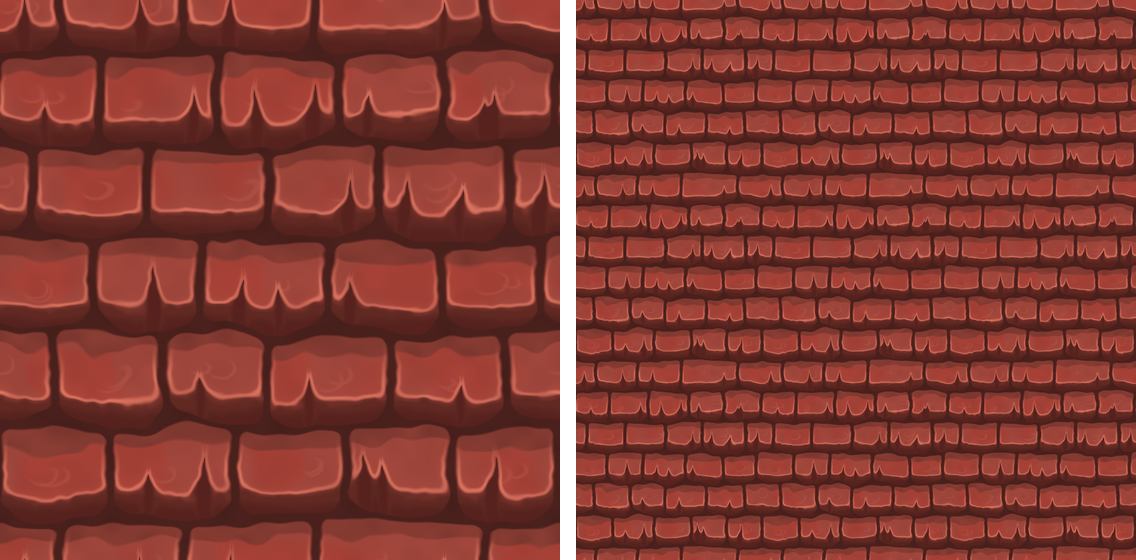
Left: one tile. Right: repeated 3 by 3.
Reproduce this texture procedurally as a Shadertoy shader.

```glsl
const float ROWS = 6.0;
const float ROW_SHIFT = 0.4375;
const float PHASE[6] = float[6](-0.02, 0.46, 0.86, 0.42, 0.97, 0.37);
const float JOINT_JITTER = 0.26;
const float JOINT_HALF = 0.042;
const float BEVEL_TOP = 0.27;
const float RIM = 0.03;
const float CRACK_CHANCE = 0.5;
const float CRACK_WIDTH = 0.05;
const float DENT_CHANCE = 0.6;

const vec3 MORTAR = vec3(0.285, 0.125, 0.11);
const vec3 BEVEL_DARK = vec3(0.34, 0.135, 0.115);
const vec3 BEVEL = vec3(0.38, 0.16, 0.135);
const vec3 BEVEL_LIGHT = vec3(0.47, 0.20, 0.17);
const vec3 TOP_BAND = vec3(0.51, 0.225, 0.19);
const vec3 FACE = vec3(0.62, 0.27, 0.23);
const vec3 FACE_WARM = vec3(0.64, 0.25, 0.21);
const vec3 FACE_LIGHT = vec3(0.72, 0.34, 0.29);
const vec3 HIGHLIGHT = vec3(0.86, 0.46, 0.38);

float hash(vec2 p) {
    return fract(sin(dot(p, vec2(127.1, 311.7))) * 43758.545);
}

// Value noise over the canvas; whole-number scales wrap at its edges
float noise(vec2 p, float scale) {
    p *= scale;
    float period = ROWS * scale;
    vec2 i = floor(p), f = fract(p);
    f = f * f * (3.0 - 2.0 * f);
    vec2 a = mod(i, period), b = mod(i + 1.0, period);
    a += scale * 17.0;
    b += scale * 17.0;
    return mix(mix(hash(a), hash(vec2(b.x, a.y)), f.x),
               mix(hash(vec2(a.x, b.y)), hash(b), f.x), f.y);
}

float jointX(float k, float row, float count) {
    float jitter = hash(vec2(mod(k, count), row) + 3.7) - 0.5;
    return (k + PHASE[int(row)] + JOINT_JITTER * jitter) * ROWS / count;
}

float roundBox(vec2 p, vec2 size, float radius) {
    vec2 q = abs(p) - size + radius;
    return length(max(q, 0.0)) + min(max(q.x, q.y), 0.0) - radius;
}

float smoothMin(float a, float b, float k) {
    float h = max(k - abs(a - b), 0.0) / k;
    return min(a, b) - h * h * k * 0.25;
}

void mainImage(out vec4 fragColor, in vec2 fragCoord) {
    vec2 pos = fragCoord / iResolution.xy * ROWS;
    float pixel = ROWS / iResolution.y;
    float broad = noise(pos, 2.0), medium = noise(pos, 5.0), fine = noise(pos, 11.0);

    // Uneven courses and the tile within its row
    float x = pos.x + 0.07 * (noise(pos, 3.0) - 0.5) + 0.02 * (fine - 0.5);
    float y = pos.y - ROW_SHIFT + 0.15 * (broad - 0.5) + 0.05 * (medium - 0.5);
    float row = mod(floor(y), ROWS);
    y = fract(y);
    float count = row > 4.5 ? 4.0 : 5.0;
    float k = floor(x * count / ROWS - PHASE[int(row)]);
    if (x < jointX(k, row, count)) k -= 1.0;
    else if (x >= jointX(k + 1.0, row, count)) k += 1.0;
    float left = jointX(k, row, count), right = jointX(k + 1.0, row, count);
    vec2 id = vec2(mod(k, count), row);

    // Rounded outline with a sagging lower edge
    float halfWidth = 0.5 * (right - left) - JOINT_HALF;
    float top = 0.98 - 0.06 * hash(id + 1.3);
    vec2 size = vec2(halfWidth, 0.5 * (top - 0.02));
    vec2 p = vec2(x - 0.5 * (left + right), y - 0.5 * (top + 0.02));
    float u = p.x / halfWidth;
    p.y -= 0.06 * u * u * (1.0 - smoothstep(0.0, 0.5, y));
    float outline = roundBox(p, size, p.y < 0.0 ? 0.2 : 0.1);

    // Bevel edge, raised into narrow cracks
    float edge = BEVEL_TOP + 0.06 * (hash(id + 2.1) - 0.5) * u + 0.05 * u * u
               + 0.07 * (medium - 0.5) + 0.03 * (fine - 0.5);
    float slope = 0.0, crack = 0.0, dent = 0.0;
    for (int i = 0; i < 2; i++) {
        vec2 seed = id + 7.3 * float(i + 1);
        float dx = p.x - (1.4 * hash(seed) - 0.7) * halfWidth
                 - 0.12 * (hash(seed + 0.9) - 0.5) * y;
        float bend = sqrt(dx * dx + 0.0002);
        float height = mix(0.15, 0.42, hash(seed + 1.7)) * step(hash(seed + 2.9), CRACK_CHANCE);
        float spike = height * exp((0.014 - bend) / CRACK_WIDTH);
        crack += spike;
        slope -= spike * dx / (bend * CRACK_WIDTH);

        // Broken ring of a shallow dent
        vec2 q = p - vec2((1.2 * hash(seed + 3.1) - 0.6) * halfWidth, 0.16 * hash(seed + 4.3) - 0.03);
        float radius = mix(0.06, 0.14, hash(seed + 5.3));
        float ring = abs(length(q * vec2(0.8, 1.1)) - radius + 0.07 * (medium - 0.5));
        float arc = smoothstep(-0.7, 0.8, dot(normalize(q + 0.0001), vec2(0.6, -0.8)));
        dent += step(hash(seed + 6.1), DENT_CHANCE) * arc * (1.0 - smoothstep(0.0, 0.02 + pixel, ring));
    }
    float bevelDist = (y - edge - crack) / sqrt(1.0 + slope * slope);
    float face = smoothMin(bevelDist, halfWidth - abs(p.x) - 0.025, 0.08);

    // Painted face with a shaded upper band
    vec3 color = mix(FACE, FACE_WARM, smoothstep(0.45, 0.7, broad));
    color *= 0.97 + 0.06 * medium;
    color = mix(color, FACE_LIGHT, 0.45 * min(dent, 1.0));
    float band = size.y - p.y - 0.13 - 0.14 * (noise(pos, 4.0) - 0.3);
    color = mix(TOP_BAND * (0.93 + 0.14 * medium), color, smoothstep(-0.015, 0.025, band));
    color = mix(color, FACE_LIGHT, 0.45 * exp(-max(face, 0.0) / 0.05) * (1.0 - smoothstep(0.4, 0.8, y)));

    // Dark bevel and its lit rim
    float depth = max(-face, 0.0);
    vec3 bevel = mix(BEVEL_LIGHT, BEVEL, smoothstep(0.0, 0.07, depth + 0.04 * (fine - 0.5)));
    float shade = smoothstep(0.08, 0.2, depth + 0.1 * (broad - 0.5));
    bevel = mix(bevel, BEVEL_DARK, max(shade, smoothstep(0.04, 0.18, crack)));
    color = mix(bevel, color, smoothstep(-0.012 - pixel, 0.012, face));
    float rim = 1.0 - smoothstep(0.0, RIM + 0.5 * pixel, abs(face - 0.4 * RIM));
    rim *= (1.0 - smoothstep(0.4, 0.92, y)) * mix(0.5, 1.0, medium);
    color = mix(color, HIGHLIGHT, rim);

    float soft = max(0.014, pixel);
    color = mix(color, MORTAR * (0.95 + 0.1 * medium), smoothstep(-soft, soft, outline));
    fragColor = vec4(color, 1.0);
}
```
